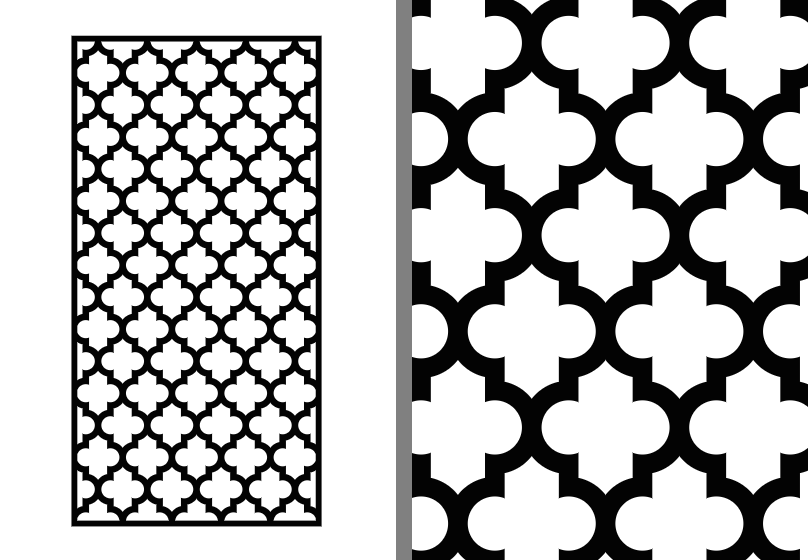
Left: the whole. Right: its middle third, enlarged.
This pattern is drawn by a Shadertoy shader. Its source:

```glsl
const float ROW = 0.651;    // row spacing, in column pitches
const float LOBE = 0.1835;  // lobe radius, also half the neck width
const float BAND = 0.133;   // width of the black lattice

float boxDistance(vec2 p, vec2 halfSize) {
    vec2 d = abs(p) - halfSize;
    return length(max(d, 0.0)) + min(max(d.x, d.y), 0.0);
}

// Quatrefoil opening: round side lobes and a stepped, pointed neck
float openingDistance(vec2 p) {
    p = abs(p);
    float lobe = length(p - vec2(0.25, 0.0)) - LOBE;
    float neighbour = length(p - vec2(0.25, ROW)) - LOBE - BAND;
    float neck = max(max(p.x - LOBE, p.y - ROW), -neighbour);
    return min(lobe, neck);
}

// One rectangular grid of openings
float gridDistance(vec2 p) {
    vec2 period = vec2(1.0, 2.0 * ROW);
    return openingDistance(mod(p + 0.5 * period, period) - 0.5 * period);
}

float coverage(float d, float pixel) {
    return clamp(0.5 - d / pixel, 0.0, 1.0);
}

void mainImage(out vec4 fragColor, in vec2 fragCoord) {
    // Canvas height spans 11.378 column pitches
    float pixel = 11.378 / iResolution.y;
    vec2 p = (fragCoord - 0.5 * iResolution.xy) * pixel + vec2(0.03, 0.022);

    // Two grids, staggered by half a column and one row
    float openings = min(gridDistance(p - vec2(0.0, 0.5 * ROW)),
                         gridDistance(p - vec2(0.5, -0.5 * ROW)));

    // Frame around the lattice
    float panel = boxDistance(p, vec2(2.541, 4.985));
    float inside = boxDistance(p, vec2(2.422, 4.867));
    float ink = max(panel, -max(openings, inside));

    fragColor = vec4(mix(vec3(1.0), vec3(0.01), coverage(ink, pixel)), 1.0);
}
```
